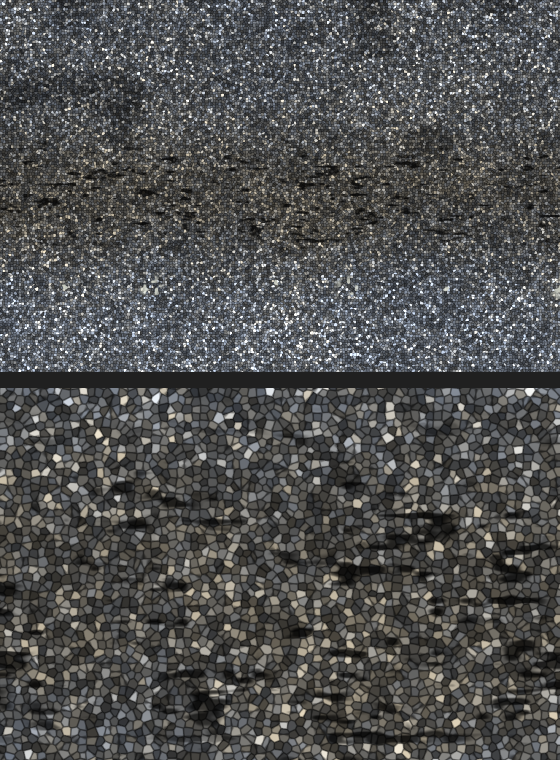
Top, the full canvas; bottom, a detail of the centre.
This texture is drawn by a Shadertoy shader. Its source:

```glsl
// Worn asphalt: fine blue-grey gravel with a brown, streaked wheel track and pale flecks.

// Integer hash: two random values per lattice cell
vec2 hash2(vec2 cell) {
    uvec2 q = uvec2(ivec2(cell) + 4096) * 1664525u + 1013904223u;
    for (int i = 0; i < 2; i++) {
        q.x += q.y * 1664525u;
        q.y += q.x * 1664525u;
        q ^= q >> 16u;
    }
    return vec2(q >> 8u) / 16777216.0;
}

float noise(vec2 p) {
    vec2 i = floor(p), f = fract(p);
    f = f * f * (3.0 - 2.0 * f);
    return mix(mix(hash2(i).x, hash2(i + vec2(1, 0)).x, f.x),
               mix(hash2(i + vec2(0, 1)).x, hash2(i + vec2(1, 1)).x, f.x), f.y);
}

// Voronoi gravel: xy = random values of the stone, z = distance to its gap
vec3 gravel(vec2 p) {
    vec2 home = floor(p), stone = home;
    float nearest = 9.0, second = 9.0;
    for (int y = -1; y <= 1; y++)
    for (int x = -1; x <= 1; x++) {
        vec2 cell = home + vec2(x, y);
        float d = length(cell + 0.1 + 0.8 * hash2(cell) - p);
        if (d < nearest) {
            second = nearest;
            nearest = d;
            stone = cell;
        } else {
            second = min(second, d);
        }
    }
    return vec3(hash2(stone + 1731.0), second - nearest);
}

// Pale flecks: alternating single chips and loose clusters along one line
float flecks(vec2 p) {
    float pale = 0.0;
    for (int i = 0; i < 6; i++) {
        vec2 r = hash2(vec2(i, 77));
        vec2 center = vec2(0.15 + 0.25 * float(i) + 0.12 * r.x, 0.215 + 0.04 * r.y);
        float d = length(p - center) + 0.006 * (noise(p * 150.0) - 0.5);
        float chip = 1.0 - smoothstep(0.005, 0.008, d);
        float cluster = (1.0 - smoothstep(0.015, 0.045, d)) * smoothstep(0.6, 0.75, noise(p * 95.0));
        pale = max(pale, i % 2 == 0 ? chip : cluster);
    }
    return pale;
}

vec3 asphalt(vec2 p) {
    vec3 stone = gravel(p * 138.0);
    float patches = noise(p * 5.0) * 0.6 + noise(p * 14.0 + 40.0) * 0.4;

    // Wheel track across the middle, cleaner strip along the bottom
    float track = exp(-pow((p.y - 0.48 + 0.06 * (patches - 0.5)) / 0.17, 2.0));
    float clean = 1.0 - smoothstep(0.12, 0.36, p.y + 0.08 * (patches - 0.5));

    // Stone brightness: broad spread with a few very light stones
    float tone = 0.22 + 0.36 * stone.x + 0.5 * pow(stone.x, 9.0) * (1.0 - 0.45 * track);
    tone *= mix(0.42, 1.0, smoothstep(0.0, 0.32, stone.z));
    tone *= 1.0 - 0.14 * track + 0.14 * clean;
    tone *= 0.88 + 0.24 * patches;

    // Ragged dark streaks lying along the track
    float streak = 0.65 * noise(p * vec2(26, 105)) + 0.35 * noise(p * vec2(75, 210) + 9.0);
    streak = smoothstep(0.64, 0.8, streak + 0.14 * (patches - 0.5));
    tone *= 1.0 - 0.75 * streak * smoothstep(0.3, 0.75, track);

    // Soft sooty stains above the track
    float stain = smoothstep(0.68, 0.9, noise(p * vec2(6, 8) + 21.0));
    tone *= 1.0 - 0.3 * stain * smoothstep(0.5, 0.65, p.y);

    // Blue-grey to brown tint, varied from stone to stone
    float warmth = 0.27 + 0.42 * track - 0.15 * clean + 0.65 * (stone.y - 0.5);
    warmth += 0.25 * pow(stone.x, 9.0) + 0.3 * (patches - 0.5);
    vec3 tint = mix(vec3(0.92, 0.99, 1.1), vec3(1.06, 1.0, 0.88), clamp(warmth, 0.0, 1.0));
    return mix(tone * tint, vec3(0.86, 0.87, 0.82), 0.85 * flecks(p));
}

void mainImage(out vec4 fragColor, in vec2 fragCoord) {
    // Four samples per pixel smooth the stone edges
    vec3 color = vec3(0);
    for (int i = 0; i < 4; i++) {
        vec2 offset = vec2(i % 2, i / 2) * 0.5 - 0.25;
        color += asphalt((fragCoord + offset) / iResolution.y);
    }
    fragColor = vec4(clamp(color / 4.0, 0.0, 1.0), 1.0);
}
```
